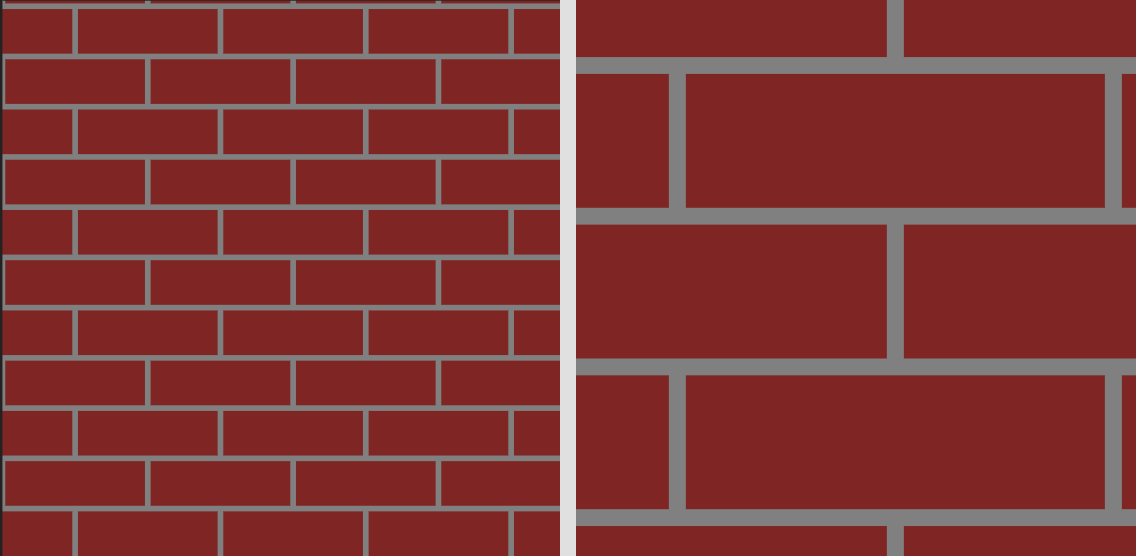
Left, the full canvas; right, a detail of the centre.
This pattern is drawn by a WebGL 1 fragment shader. Its source:

```glsl
precision highp float;

uniform vec2 u_resolution;

// Lengths are fractions of the canvas height.
const vec2 BRICK_PITCH = vec2(0.26140, 0.09035);
const vec2 JOINT_WIDTH = vec2(0.01020, 0.01010);
const vec2 WALL_ORIGIN = vec2(0.13510, -0.00505); // a joint crossing in row 0
const float ROW_SHIFT = 0.5;                      // in bricks, every second row
const float LEFT_BORDER = 0.0044;
const float TOP_BORDER = 0.0013;

const vec3 BRICK_COLOR = vec3(0.498, 0.147, 0.141);
const vec3 MORTAR_COLOR = vec3(0.500, 0.500, 0.500);
const vec3 BORDER_COLOR = vec3(0.140, 0.135, 0.130);

// One-pixel-wide antialiased step: 1 inside, where the distance is negative.
float coverage(float dist, float pixel) {
  return clamp(0.5 - dist / pixel, 0.0, 1.0);
}

// Signed distance to the nearest joint along each axis of a running bond.
vec2 jointDistance(vec2 p) {
  vec2 cell = (p - WALL_ORIGIN) / BRICK_PITCH;
  cell.x += ROW_SHIFT * mod(floor(cell.y), 2.0);
  vec2 toJoint = 0.5 - abs(fract(cell) - 0.5);
  return toJoint * BRICK_PITCH - 0.5 * JOINT_WIDTH;
}

void main() {
  float pixel = 1.0 / u_resolution.y;
  vec2 p = gl_FragCoord.xy * pixel;

  // Bricks and mortar
  vec2 joint = jointDistance(p);
  float mortar = max(coverage(joint.x, pixel), coverage(joint.y, pixel));
  vec3 color = mix(BRICK_COLOR, MORTAR_COLOR, mortar);

  // Dark strips on the left and top edges
  float border = max(coverage(p.x - LEFT_BORDER, pixel),
                     coverage(1.0 - TOP_BORDER - p.y, pixel));
  color = mix(color, BORDER_COLOR, border);

  gl_FragColor = vec4(color, 1.0);
}
```
